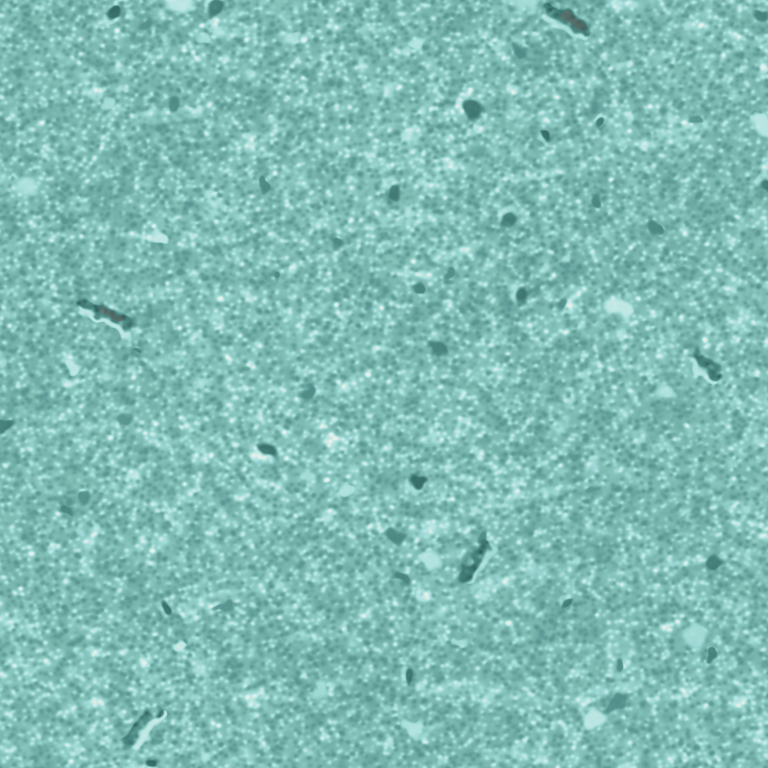
Reproduce this texture procedurally as a Shadertoy shader.

```glsl
// Teal stained tissue: fine grain with dark nuclei, pale vacuoles and torn vessels.

// Colour ramp, from darkest to lightest
const vec3 INK = vec3(0.13, 0.32, 0.31);
const vec3 DEEP = vec3(0.28, 0.51, 0.49);
const vec3 SHADE = vec3(0.40, 0.64, 0.62);
const vec3 TEAL = vec3(0.46, 0.70, 0.67);
const vec3 BODY = vec3(0.52, 0.76, 0.73);
const vec3 LIGHT = vec3(0.58, 0.82, 0.80);
const vec3 PALE = vec3(0.69, 0.89, 0.88);
const vec3 GLASS = vec3(0.89, 0.94, 0.92);
const vec3 RUST = vec3(0.40, 0.38, 0.37);

// Grain
const float BASE_TONE = 0.494;
const float GRAIN_CONTRAST = 0.075;
const float GRAIN_SKEW = 0.010;
const vec2 GRAIN_CELLS = vec2(152.0, 170.0);
const float CLUMP_CELLS = 58.0;
const float FIBRE_ANGLE = 0.14;

// Scattered features: cells across the canvas and chance per cell
const float NUCLEUS_CELLS = 11.0, NUCLEUS_CHANCE = 0.42;
const float VACUOLE_CELLS = 8.0, VACUOLE_CHANCE = 0.36;
const float VESSEL_CELLS = 4.0, VESSEL_CHANCE = 0.42;

vec3 hash3(vec2 cell) {
    vec3 h = fract(cell.xyx * vec3(0.1031, 0.1030, 0.0973));
    h += dot(h, h.yxz + 33.33);
    return fract((h.xxy + h.yzz) * h.zyx);
}

vec2 rotate(vec2 v, float angle) {
    float c = cos(angle), s = sin(angle);
    return vec2(c * v.x + s * v.y, c * v.y - s * v.x);
}

// Cellular noise: one signed soft bump per cell, scaled to unit deviation
float bumps(vec2 p) {
    vec2 cell = floor(p);
    float sum = 0.0;
    for (int y = -1; y <= 1; y++)
    for (int x = -1; x <= 1; x++) {
        vec2 id = cell + vec2(x, y);
        vec3 h = hash3(id);
        vec2 d = p - id - h.xy;
        sum += (2.0 * h.z - 1.0) * exp(-4.0 * dot(d, d));
    }
    return 2.8 * sum;
}

// Offset from the nearest scattered spot (xy) and two random values (zw)
vec4 nearestSpot(vec2 p, float cells, float chance, float seed) {
    vec2 q = p * cells, cell = floor(q);
    vec4 best = vec4(9.0, 9.0, 0.0, 0.0);
    for (int y = -1; y <= 1; y++)
    for (int x = -1; x <= 1; x++) {
        vec2 id = cell + vec2(x, y);
        vec3 place = hash3(id + seed);
        vec3 look = hash3(id + seed + 71.0);
        vec2 d = (q - id - place.xy) / cells;
        if (place.z < chance && dot(d, d) < dot(best.xy, best.xy))
            best = vec4(d, look.xy);
    }
    return best;
}

float disc(vec2 d, float radius) {
    return 1.0 - smoothstep(0.5 * radius, 1.15 * radius, length(d));
}

float capsule(vec2 d, float halfLength, float radius) {
    d.x -= clamp(d.x, -halfLength, halfLength);
    return disc(d, radius);
}

float rise(float a, float b, float t) {
    return clamp((t - a) / (b - a), 0.0, 1.0);
}

vec3 stain(float t) {
    vec3 c = mix(INK, DEEP, rise(0.12, 0.28, t));
    c = mix(c, SHADE, rise(0.28, 0.40, t));
    c = mix(c, TEAL, rise(0.40, 0.46, t));
    c = mix(c, BODY, rise(0.46, 0.52, t));
    c = mix(c, LIGHT, rise(0.52, 0.58, t));
    c = mix(c, PALE, rise(0.58, 0.69, t));
    return mix(c, GLASS, rise(0.69, 0.90, t));
}

void mainImage(out vec4 fragColor, in vec2 fragCoord) {
    vec2 p = fragCoord / iResolution.y;
    vec2 along = rotate(p, FIBRE_ANGLE);

    // Layered grain, with pale clumps and faint fibres
    float fine = bumps(along * GRAIN_CELLS);
    float clump = bumps(p * CLUMP_CELLS + 40.0);
    float drift = sin(7.0 * p.x + 3.0 * sin(5.0 * p.y)) * sin(9.0 * p.y + 2.0 * p.x);
    float z = 0.87 * fine + 0.36 * clump + 0.20 * drift;
    float tone = BASE_TONE + GRAIN_CONTRAST * z + GRAIN_SKEW * z * z;
    tone += 0.07 * smoothstep(1.4, 2.8, clump);
    tone += 0.08 * smoothstep(1.3, 2.6, bumps(along * vec2(10.0, 48.0) + 15.0));

    // Ragged outlines shared by all features
    vec2 ragged = p + 0.0028 * vec2(clump, bumps(p * 75.0 + 90.0));

    // Vacuoles: soft pale holes, a few nearly white
    vec4 hole = nearestSpot(ragged, VACUOLE_CELLS, VACUOLE_CHANCE, 13.0);
    float holeMask = disc(hole.xy * vec2(0.9, 1.0), mix(0.009, 0.020, hole.z * hole.z));
    tone = mix(tone, mix(0.66, 0.88, hole.w * hole.w), 0.85 * holeMask);

    // Nuclei: dark flecks, some beside a pale crescent
    vec4 spot = nearestSpot(ragged, NUCLEUS_CELLS, NUCLEUS_CHANCE, 37.0);
    float radius = mix(0.007, 0.014, spot.z);
    vec2 oval = rotate(spot.xy, 6.3 * spot.w) * vec2(0.8, 1.2);
    float crescent = disc(oval + vec2(0.2, 0.9) * radius, 1.1 * radius);
    tone += 0.17 * crescent * step(0.55, spot.w);
    tone = mix(tone, mix(0.34, 0.17, spot.w), 0.9 * disc(oval, radius));

    // Vessels: slanted dark slits with a torn pale edge
    vec4 slit = nearestSpot(ragged, VESSEL_CELLS, VESSEL_CHANCE, 5.0);
    float slant = slit.z < 0.55 ? -0.65 : 0.9;
    vec2 v = rotate(slit.xy, slant + 0.5 * (slit.w - 0.5));
    v.y += 7.0 * (slit.w - 0.5) * v.x * v.x;
    float halfLength = mix(0.014, 0.032, slit.w);
    float gap = capsule(v + vec2(-0.004, 0.009), halfLength, 0.008);
    float wall = capsule(v, halfLength, 0.010);
    tone = mix(tone, 0.82, gap * mix(0.2, 0.95, fract(7.0 * slit.z)));
    tone = mix(tone, 0.25 + 0.05 * z, 0.9 * wall);

    vec3 colour = stain(tone);
    float rust = capsule(v - vec2(0.006, 0.001), 0.5 * halfLength, 0.005);
    colour = mix(colour, RUST, 0.5 * rust * step(0.6, slit.w));
    fragColor = vec4(colour, 1.0);
}
```
